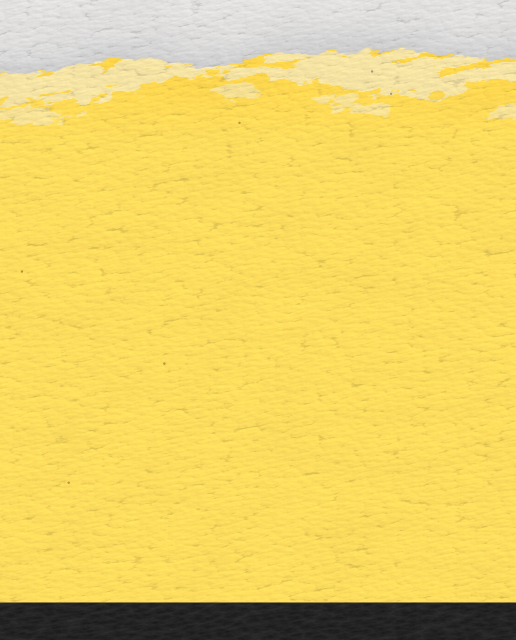
Reproduce this background procedurally as a Shadertoy shader.

```glsl
// Torn yellow paper with a cream ripped rim, below a grey sheet and above a dark strip.

const vec3 GREY_LIGHT = vec3(0.895, 0.89, 0.885);
const vec3 GREY_SHADE = vec3(0.77, 0.77, 0.775);
const vec3 YELLOW = vec3(0.99, 0.865, 0.365);
const vec3 YELLOW_RIM = vec3(0.99, 0.83, 0.28);
const vec3 CREAM = vec3(0.96, 0.89, 0.64);
const vec3 DARK = vec3(0.145);

const float STRIP_HEIGHT = 0.0586;
const float TEAR_ROUGHNESS = 0.022;
const float SHADOW_REACH = 0.035;
const float RELIEF_STRENGTH = 0.13;
const float SMUDGE_STRENGTH = 0.10;
const float GRAIN_SLANT = 0.14;
const vec2 GRAIN_SCALE = vec2(42.0, 115.0);
const float NOISE_MEAN = 0.43;

// Loose flakes: x across the width, depth below the top, half width.
const vec3 FLAKES[5] = vec3[5](
    vec3(0.055, 0.180, 0.080), vec3(0.462, 0.143, 0.034),
    vec3(0.665, 0.160, 0.040), vec3(0.730, 0.171, 0.026),
    vec3(0.985, 0.172, 0.034));

vec2 hash2(vec2 p) {
    vec3 q = fract(p.xyx * vec3(0.1031, 0.1030, 0.0973));
    q += dot(q, q.yzx + 33.33);
    return fract((q.xx + q.yz) * q.zy);
}

// Distance to the nearest cell point.
float cells(vec2 p) {
    vec2 cell = floor(p), local = fract(p);
    float nearest = 4.0;
    for (int j = -1; j <= 1; j++)
        for (int i = -1; i <= 1; i++) {
            vec2 step2 = vec2(i, j);
            vec2 away = step2 + hash2(cell + step2) - local;
            nearest = min(nearest, dot(away, away));
        }
    return sqrt(nearest);
}

// Three octaves of cellular noise.
float fibres(vec2 p) {
    float sum = 0.0, amplitude = 0.5;
    for (int k = 0; k < 3; k++) {
        sum += amplitude * cells(p);
        p = p * 2.03 + 17.3;
        amplitude *= 0.5;
    }
    return sum;
}

// Depth below the top of the tear and of the lower rim edge.
float tearDepth(float x) {
    return 0.1133 - 0.0208 * smoothstep(0.08, 0.22, x)
        + 0.0117 * smoothstep(0.26, 0.39, x) - 0.0195 * smoothstep(0.43, 0.55, x)
        - 0.0065 * smoothstep(0.60, 0.74, x) + 0.0156 * smoothstep(0.77, 0.94, x);
}

float rimDepth(float x) {
    return 0.1628 - 0.0443 * smoothstep(0.14, 0.40, x)
        + 0.0339 * smoothstep(0.43, 0.82, x) - 0.0260 * smoothstep(0.85, 0.96, x);
}

void mainImage(out vec4 fragColor, in vec2 fragCoord) {
    float pixel = 1.0 / iResolution.y;
    vec2 p = fragCoord * pixel;
    float x = fragCoord.x / iResolution.x;
    float depth = 1.0 - p.y;
    vec2 slanted = vec2(p.x, p.y - GRAIN_SLANT * p.x);

    // Paper grain: lit relief, darker smudges and slow mottling.
    vec2 grain = slanted * GRAIN_SCALE;
    float height = fibres(grain);
    float relief = fibres(grain + vec2(0.10, 0.28)) - height;
    float smudge = smoothstep(0.48, 0.75, height);
    float mottle = cells(slanted * vec2(9.0, 22.0)) - 0.5;

    // Ragged outlines share one torn noise field.
    float ragged = fibres(slanted * vec2(24.0, 58.0) + 5.7) - NOISE_MEAN;
    float tear = tearDepth(x) + TEAR_ROUGHNESS * ragged;
    float rim = rimDepth(x) + 2.0 * TEAR_ROUGHNESS * ragged;
    float yellowMask = smoothstep(-pixel, pixel, depth - tear);

    // Cream core, broken by yellow patches mostly along its upper side.
    float across = (depth - tear) / max(rim - tear, 0.005);
    float patches = fibres(slanted * vec2(13.0, 62.0) + 31.0);
    float cream = smoothstep(-0.02, 0.02, 0.40 + 0.30 * across - patches);
    cream *= 1.0 - smoothstep(-pixel, pixel, depth - rim);
    for (int k = 0; k < 5; k++) {
        vec2 offset = vec2(x, depth) - FLAKES[k].xy;
        float flake = 1.0 - length(offset / vec2(FLAKES[k].z, 0.011)) - 3.5 * ragged;
        cream = max(cream, 0.8 * smoothstep(0.0, 0.25, flake));
    }

    // Sheets, from the back to the front.
    float shadow = exp(-max(tear - depth, 0.0) / SHADOW_REACH);
    vec3 grey = mix(GREY_LIGHT, GREY_SHADE, 0.8 * shadow);
    vec3 yellow = mix(YELLOW_RIM, YELLOW, smoothstep(0.06, 0.24, depth));
    vec3 color = mix(grey, mix(yellow, CREAM, cream), yellowMask);
    color *= 1.0 + RELIEF_STRENGTH * relief - SMUDGE_STRENGTH * smudge - 0.022 * mottle;

    // Rare dark specks.
    vec2 speckCell = floor(p * 22.0);
    vec2 speckAt = 0.2 + 0.6 * hash2(speckCell + 3.0);
    float speck = 1.0 - smoothstep(0.02, 0.06, length(fract(p * 22.0) - speckAt));
    color *= 1.0 - 0.3 * speck * step(0.97, hash2(speckCell + 71.0).x);

    // Dark strip with a faint light grain.
    vec3 strip = DARK + 0.14 * relief + 0.10 * (height - NOISE_MEAN);
    color = mix(strip, color, smoothstep(-pixel, pixel, p.y - STRIP_HEIGHT));

    fragColor = vec4(clamp(color, 0.0, 1.0), 1.0);
}
```
